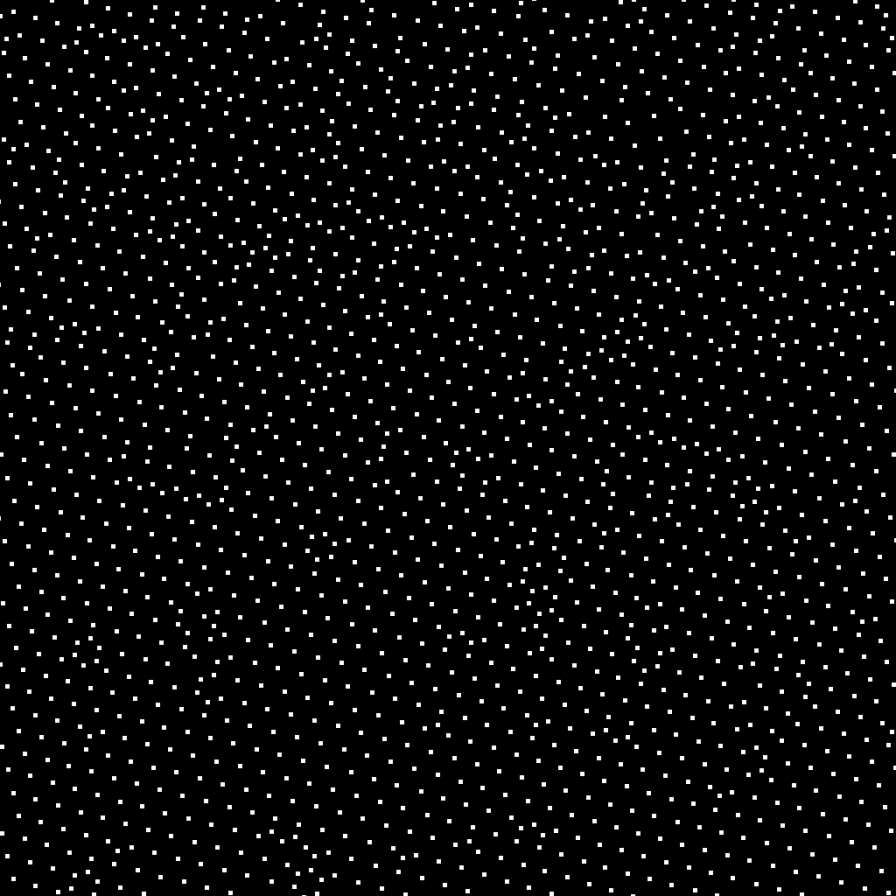
Reproduce this texture procedurally as a WebGL 1 fragment shader.

```glsl
precision highp float;
// Small white squares on black, in a tilted triangular lattice with scattered crowded faults.

uniform vec2 u_resolution;

#define DOT_SPACING 0.0263   // distance between neighbouring dots
#define DOT_SIZE 0.00488     // side of one square
#define SNAP_GRID 1024.0     // dot positions snap to this many steps
#define TILT 0.27            // lattice angle in radians
#define JITTER 0.0011        // random offset of each dot
#define BEND_AMOUNT 0.012    // slow bending of the rows
#define BEND_SCALE 2.3
#define FAULT_SCALE 8.0      // frequency of the shifted domains
#define FAULT_LOW 0.43       // domain threshold at the bottom
#define FAULT_HIGH 0.21      // domain threshold at the top
#define FAULT_OVERLAP 0.035  // crowding along domain borders
#define STRAY_CHANCE 0.004   // odd dots between the lattice sites

const vec3 BACKGROUND = vec3(0.0);
const vec3 DOT_COLOR = vec3(0.99);
const float ROW_HEIGHT = 0.8660254;

vec2 hash2(vec2 p) {
  vec2 q = vec2(dot(p, vec2(127.1, 311.7)), dot(p, vec2(269.5, 183.3)));
  return fract(sin(q) * 43758.545);
}

float cornerSlope(vec2 cell, vec2 offset) {
  float angle = 6.28318 * hash2(cell).x;
  return dot(vec2(cos(angle), sin(angle)), offset);
}

float gradientNoise(vec2 p) {
  vec2 cell = floor(p);
  vec2 f = p - cell;
  vec2 w = f * f * f * (f * (f * 6.0 - 15.0) + 10.0);
  vec2 e = vec2(1.0, 0.0);
  float low = mix(cornerSlope(cell, f), cornerSlope(cell + e.xy, f - e.xy), w.x);
  float high = mix(cornerSlope(cell + e.yx, f - e.yx), cornerSlope(cell + e.xx, f - e.xx), w.x);
  return mix(low, high, w.y);
}

vec2 bend(vec2 p) {
  vec2 q = p * BEND_SCALE;
  return BEND_AMOUNT * vec2(gradientNoise(q + 17.3), gradientNoise(q + 41.9));
}

// Which of the three interleaved sublattices is filled: 0, 1 or 2.
float domainOf(float n, float threshold) {
  return step(threshold, n) + 2.0 * step(n, -threshold);
}

// 1 where the lattice site carries a dot.
float occupied(vec2 site, vec2 position) {
  float sublattice = floor(mod(site.x - site.y + 0.5, 3.0));
  float n = gradientNoise(position * FAULT_SCALE + 5.7);
  float threshold = mix(FAULT_LOW, FAULT_HIGH, smoothstep(0.3, 0.95, position.y));
  float inner = domainOf(n - FAULT_OVERLAP, threshold);
  float outer = domainOf(n + FAULT_OVERLAP, threshold);
  float regular = max(1.0 - step(0.5, abs(sublattice - inner)),
                      1.0 - step(0.5, abs(sublattice - outer)));
  return max(regular, step(hash2(site + 71.0).y, STRAY_CHANCE));
}

// Area of the pixel covered by an axis-aligned square.
float squareCoverage(vec2 offset, float pixel) {
  vec2 span = (0.5 * DOT_SIZE - abs(offset)) / pixel + 0.5;
  span = clamp(span, 0.0, min(1.0, DOT_SIZE / pixel));
  return span.x * span.y;
}

void main() {
  float pixel = 1.0 / min(u_resolution.x, u_resolution.y);
  vec2 p = gl_FragCoord.xy * pixel;

  // The fine lattice holds the dot sites and the gaps between them.
  float pitch = DOT_SPACING / sqrt(3.0);
  float c = cos(TILT);
  float s = sin(TILT);
  mat2 turn = mat2(c, s, -s, c);
  vec2 local = (p - bend(p)) * turn / pitch;
  float row = local.y / ROW_HEIGHT;
  vec2 nearest = floor(vec2(local.x - 0.5 * row, row) + 0.5);

  float coverage = 0.0;
  for (int j = -1; j <= 1; j++) {
    for (int i = -1; i <= 1; i++) {
      vec2 site = nearest + vec2(float(i), float(j));
      vec2 position = turn * vec2(site.x + 0.5 * site.y, ROW_HEIGHT * site.y) * pitch;
      vec2 center = position + bend(position) + JITTER * (hash2(site) - 0.5);
      center = (floor(center * SNAP_GRID) + 0.5) / SNAP_GRID;
      float dotCoverage = squareCoverage(p - center, pixel);
      coverage = max(coverage, dotCoverage * occupied(site, position));
    }
  }

  gl_FragColor = vec4(mix(BACKGROUND, DOT_COLOR, coverage), 1.0);
}
```
